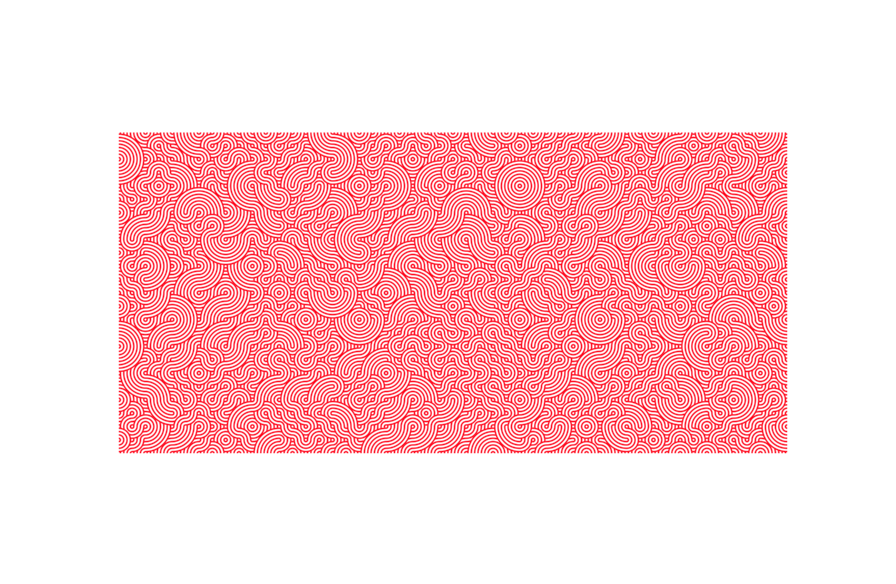
This pattern is drawn by a Shadertoy shader. Its source:

```glsl
// Panel of two-scale Truchet tiles with concentric arcs that join into winding red stripes, on white.

const vec3 PAPER = vec3(1.0);
const vec3 RED = vec3(1.0, 0.0, 0.08);
const vec2 CELLS = vec2(50.0, 24.0);            // small cells in the panel, both even
const vec2 PANEL_CENTER = vec2(0.0055, -0.001); // in canvas widths from the middle
const float CELL_SIZE = 0.01492;                // in canvas widths
const float RINGS = 4.0;                        // rings per cell, whole so stripes join
const float HALF_LINE = 0.2;                    // in ring periods
const float SPLIT_SHARE = 0.5;                  // share of large tiles cut into four
const float FOOTPRINT = 1.45;                   // width of the smoothing filter in pixels
const int SAMPLES = 4;                          // antialiasing samples per axis

float hash(vec2 p, float seed) {
    vec3 q = fract(vec3(p, seed) * vec3(0.1031, 0.1030, 0.0973));
    q += dot(q, q.yzx + 33.33);
    return fract((q.x + q.y) * q.z);
}

// Side of the tile that holds p: two cells, or one where the tile is split.
float tileSize(vec2 p, vec2 period) {
    vec2 largeTile = mod(floor(p / 2.0), period / 2.0);
    return hash(largeTile, 91.0) < SPLIT_SHARE ? 1.0 : 2.0;
}

// Distance to the corner whose arcs show at p, in cells.
// Arcs of one random corner lie over those of the opposite corner.
float arcDistance(vec2 p, vec2 period) {
    float size = tileSize(p, period);
    vec2 tile = floor(p / size);
    vec2 local = p - tile * size;
    vec2 id = mod(tile, period / size);
    vec2 corner = step(0.5, vec2(hash(id, 11.0 + size), hash(id, 47.0 + size)));
    float upper = length(local - corner * size);
    float lower = length(local - (1.0 - corner) * size);
    float rim = size - (0.5 - HALF_LINE) / RINGS;
    return upper < rim ? upper : lower;
}

// Ink of evenly spaced rings at distance r, with soft edges.
float ringInk(float r, float halfLine, float soft) {
    float offset = abs(fract(r * RINGS) - 0.5);
    return 1.0 - smoothstep(halfLine - soft, halfLine + soft, offset);
}

float panelInk(vec2 p, float soft) {
    bool inside = all(greaterThan(p, vec2(0.0))) && all(lessThan(p, CELLS));
    return inside ? ringInk(arcDistance(p, CELLS), HALF_LINE, soft) : 0.0;
}

void mainImage(out vec4 fragColor, in vec2 fragCoord) {
    // Grid coordinates, with the origin at the lower left of the panel
    vec2 canvas = (fragCoord - 0.5 * iResolution.xy) / iResolution.x;
    vec2 p = (canvas - PANEL_CENTER) / CELL_SIZE + 0.5 * CELLS;
    float pixel = 1.0 / (iResolution.x * CELL_SIZE);
    float spacing = FOOTPRINT * pixel / float(SAMPLES);
    float soft = min(0.6 * spacing * RINGS, 0.18);

    // Average the samples spread over the filter
    float ink = 0.0;
    for (int j = 0; j < SAMPLES; j++) {
        for (int i = 0; i < SAMPLES; i++) {
            vec2 shift = vec2(i, j) - 0.5 * float(SAMPLES - 1);
            ink += panelInk(p + shift * spacing, soft);
        }
    }
    ink /= float(SAMPLES * SAMPLES);

    fragColor = vec4(mix(PAPER, RED, ink), 1.0);
}
```
